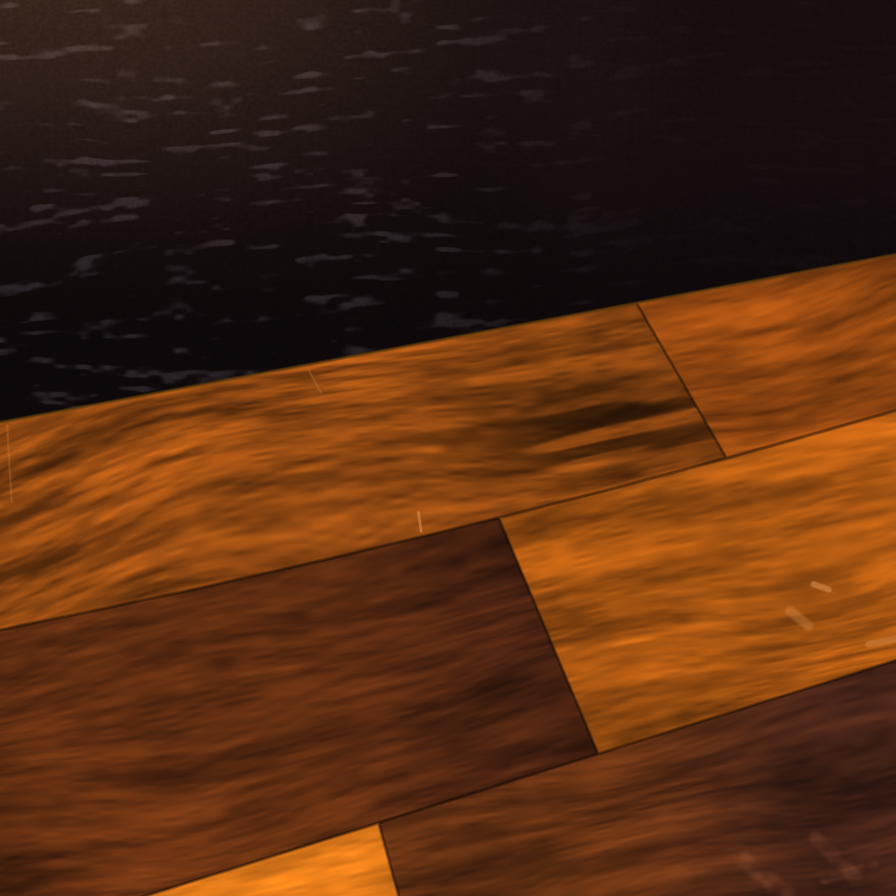
Give the GLSL for this texture, as a three.js fragment shader.

```glsl
varying vec2 vUv;

float hash(vec2 p) {
  return fract(sin(dot(p, vec2(127.1, 311.7))) * 43758.5453);
}

float noise(vec2 p) {
  vec2 i = floor(p), f = fract(p);
  f = f * f * (3.0 - 2.0 * f);
  return mix(mix(hash(i), hash(i + vec2(1.0, 0.0)), f.x),
             mix(hash(i + vec2(0.0, 1.0)), hash(i + vec2(1.0, 1.0)), f.x), f.y);
}

float fbm(vec2 p) {
  float sum = 0.0, amp = 0.5;
  for (int i = 0; i < 4; i++) {
    sum += amp * noise(p);
    p = p * 2.03 + 7.3;
    amp *= 0.5;
  }
  return sum / 0.9375;
}

float segment(vec2 p, vec2 a, vec2 b) {
  vec2 d = b - a;
  return length(p - a - d * clamp(dot(p - a, d) / dot(d, d), 0.0, 1.0));
}

float stroke(vec2 p, vec2 a, vec2 b, float width) {
  return 1.0 - smoothstep(width * 0.4, width + 0.001, segment(p, a, b));
}

// Signed horizontal distance from the slanted line through a and b
float sideOf(vec2 p, vec2 a, vec2 b) {
  return p.x - mix(a.x, b.x, (p.y - a.y) / (b.y - a.y));
}

float cover(float d) {
  return smoothstep(-0.0012, 0.0012, d);
}

// Long fibres, fine streaks and pores, centred on zero
float grain(vec2 q, float seed) {
  q.y += 0.045 * (noise(q * vec2(4.0, 9.0) + seed) - 0.5);
  float fibre = noise(q * vec2(4.0, 38.0) + seed);
  float streak = noise(q * vec2(13.0, 115.0) + seed * 2.0);
  float pore = noise(q * vec2(42.0, 250.0) + seed * 3.0);
  return 0.35 * fibre + 0.4 * streak + 0.25 * pore - 0.5;
}

vec3 wood(vec2 q, vec3 tone, float contrast, float seed) {
  float g = grain(q, seed);
  float cloud = fbm(q * vec2(5.0, 11.0) + seed) - 0.5;
  float light = 1.0 + contrast * g + 0.45 * cloud;
  return tone * max(light, 0.2) + vec3(0.06, 0.035, 0.0) * g;
}

vec3 tableTop(vec2 p) {
  float sheen = smoothstep(0.62, 1.05, p.y) * (1.0 - smoothstep(0.1, 0.85, p.x));
  vec3 col = mix(vec3(0.055, 0.032, 0.038), vec3(0.225, 0.15, 0.115), sheen);
  col += vec3(0.035, 0.02, 0.022) * smoothstep(0.5, 0.7, p.x) * smoothstep(0.62, 0.9, p.y);
  // Broken pale pores following the wavy veneer
  vec2 q = vec2(p.x, p.y - 0.05 * p.x + 0.025 * noise(p * vec2(5.0, 7.0)));
  float line = noise(q * vec2(20.0, 125.0)) * 0.7 + noise(q * vec2(75.0, 190.0)) * 0.3;
  float fade = 1.0 - smoothstep(0.4, 0.75, p.x);
  col += vec3(0.10, 0.095, 0.105) * smoothstep(0.6, 0.85, line) * (0.12 + 0.88 * fade);
  return col * (0.92 + 0.16 * noise(p * 330.0));
}

void main() {
  vec2 p = vUv;
  float tableEdge = p.y - (0.5286 + 0.1875 * p.x);
  float upperSeam = p.y - (0.297 + 0.2 * p.x + 0.045 * p.x * p.x);
  float lowerSeam = p.y - (-0.051 + 0.314 * p.x);
  float upperJoint = sideOf(p, vec2(0.712, 0.659), vec2(0.81, 0.49));
  float middleJoint = sideOf(p, vec2(0.557, 0.421), vec2(0.667, 0.16));
  float lowerJoint = sideOf(p, vec2(0.423, 0.08), vec2(0.445, 0.0));
  vec2 q = vec2(p.x + 0.23 * p.y, p.y - 0.23 * p.x);

  // Upper row, with an arched figure and a dark streaky end
  vec2 bow = (p - vec2(0.33, 0.49)) * vec2(4.0, 9.0);
  vec2 arched = q - vec2(0.0, 0.045 * exp(-dot(bow, bow)));
  vec3 upperLeft = wood(arched, vec3(0.55, 0.275, 0.07), 1.15, 3.0);
  vec2 shade = (p - vec2(0.69, 0.515)) * vec2(5.0, 13.0);
  float ends = exp(-dot(shade, shade));
  float bands = smoothstep(0.35, 0.7, noise(q * vec2(9.0, 75.0)));
  upperLeft *= 1.0 - ends * (0.2 + 0.45 * bands);
  vec3 upperRight = wood(q, vec3(0.55, 0.265, 0.065), 0.75, 11.0);
  vec3 upper = mix(upperLeft, upperRight, cover(upperJoint));

  // Middle row
  vec3 brown = mix(vec3(0.36, 0.17, 0.065), vec3(0.28, 0.13, 0.065), smoothstep(0.3, 0.6, p.x));
  vec3 middleLeft = wood(q, brown, 0.85, 19.0);
  vec3 middleRight = wood(q, vec3(0.64, 0.325, 0.07), 0.75, 27.0);
  vec3 middle = mix(middleLeft, middleRight, cover(middleJoint));

  // Lower row
  vec3 dusk = mix(vec3(0.39, 0.19, 0.075), vec3(0.25, 0.125, 0.085), smoothstep(0.65, 0.95, p.x));
  vec3 lowerLeft = wood(q, vec3(0.83, 0.45, 0.10), 0.6, 35.0);
  vec3 lower = mix(lowerLeft, wood(q, dusk, 0.75, 43.0), cover(lowerJoint));

  vec3 col = mix(middle, upper, cover(upperSeam));
  col = mix(lower, col, cover(lowerSeam));

  // Seams and joints
  float inUpper = cover(upperSeam);
  float inMiddle = cover(lowerSeam) * (1.0 - inUpper);
  float gap = min(abs(upperSeam), abs(lowerSeam));
  gap = min(gap, abs(upperJoint) + 1.0 - inUpper);
  gap = min(gap, abs(middleJoint) + 1.0 - inMiddle);
  gap = min(gap, abs(lowerJoint) + cover(lowerSeam));
  col *= 1.0 - 0.42 * (1.0 - smoothstep(0.0005, 0.003, gap));

  // Scuffs, hairline scratches and a faint reflection
  float scuff = stroke(p, vec2(0.908, 0.348), vec2(0.925, 0.342), 0.004);
  scuff += stroke(p, vec2(0.882, 0.318), vec2(0.902, 0.302), 0.007) * 0.6;
  scuff += stroke(p, vec2(0.97, 0.281), vec2(1.0, 0.287), 0.005) * 0.7;
  scuff += stroke(p, vec2(0.467, 0.428), vec2(0.47, 0.407), 0.0015);
  scuff += stroke(p, vec2(0.008, 0.525), vec2(0.013, 0.44), 0.001) * 0.4;
  scuff += stroke(p, vec2(0.345, 0.586), vec2(0.358, 0.562), 0.001) * 0.4;
  col = mix(col, vec3(0.85, 0.55, 0.3), 0.6 * min(scuff, 1.0));
  float gleam = stroke(p, vec2(0.83, 0.04), vec2(0.88, 0.0), 0.012);
  gleam += stroke(p, vec2(0.91, 0.065), vec2(0.955, 0.02), 0.01);
  gleam += stroke(p, vec2(0.92, 0.018), vec2(0.975, 0.035), 0.006);
  col += vec3(0.12, 0.075, 0.05) * gleam * noise(p * 90.0);

  // Table and its thin lit rim
  col = mix(col, tableTop(p), cover(tableEdge));
  float rim = 1.0 - smoothstep(0.0005, 0.0028, abs(tableEdge));
  col = mix(col, vec3(0.38, 0.24, 0.04), 0.65 * rim);
  gl_FragColor = vec4(clamp(col, 0.0, 1.0), 1.0);
}
```
